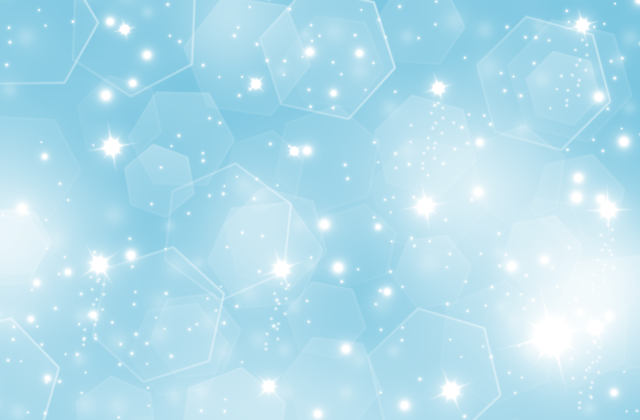
This background is drawn by a Shadertoy shader. Its source:

```glsl
vec3 hash3(vec2 p) {
    vec3 q = fract(p.xyx * vec3(.1031, .1030, .0973));
    q += dot(q, q.yxz + 33.33);
    return fract((q.xxy + q.yzz) * q.zyx);
}

float noise(vec2 p) {
    vec2 i = floor(p), f = fract(p);
    f = f * f * (3. - 2. * f);
    return mix(mix(hash3(i).x, hash3(i + vec2(1, 0)).x, f.x),
               mix(hash3(i + vec2(0, 1)).x, hash3(i + 1.).x, f.x), f.y);
}

float fbm(vec2 p) {
    return .55 * noise(p) + .3 * noise(p * 2.1 + 7.) + .15 * noise(p * 4.3 + 19.);
}

float screen(float base, float light) {
    return base + (1. - base) * clamp(light, 0., 1.);
}

float gauss(vec2 p, float radius) {
    return exp(-dot(p, p) / (radius * radius));
}

vec2 rotate(vec2 p, float a) {
    return mat2(cos(a), -sin(a), sin(a), cos(a)) * p;
}

float hexagon(vec2 p, float apothem) {
    const vec2 k = vec2(-.866, .5);
    p = abs(p);
    p -= 2. * min(dot(k, p), 0.) * k;
    p -= vec2(clamp(p.x, -.577 * apothem, .577 * apothem), apothem);
    return length(p) * sign(p.y);
}

// Glass plate: graded fill with a thin lit rim
float plate(vec2 p, float apothem, float angle, float fill, float rim) {
    float d = hexagon(rotate(p, angle), apothem - .006) - .006;
    float soft = max(.0025, 1. / iResolution.y);
    float inside = smoothstep(soft, -soft, d);
    float shade = .85 + .4 * p.y / apothem;
    float edge = exp(-pow((d + .003) / .0028, 2.));
    return inside * fill * shade + edge * rim * (.65 + .35 * p.x / apothem);
}

// Clustered soft dots, one per occupied cell
float dots(vec2 p, float cell, float radius, float density, float seed) {
    float light = 0.;
    vec2 id = floor(p / cell);
    for (int y = -1; y <= 1; y++)
    for (int x = -1; x <= 1; x++) {
        vec2 c = id + vec2(x, y);
        vec3 h = hash3(c + seed);
        float chance = density * smoothstep(.2, .75, noise(c * cell * 4. + seed));
        vec2 q = p - (c + .1 + .8 * h.xy) * cell;
        float r = radius * (.65 + .7 * fract(h.x * 17.));
        light += step(h.z, chance) * (gauss(q, r) + .3 * gauss(q, r * 2.2));
    }
    return light;
}

// White core with long and short crossed rays
float star(vec2 p, float size, float angle) {
    float light = 1.3 * gauss(p, size * .28) + .45 * gauss(p, size * .7);
    for (int i = 0; i < 4; i++) {
        vec2 q = abs(rotate(p, angle + float(i) * .7854));
        float reach = size * (i % 2 == 0 ? 1.1 : .65);
        float taper = max(1. - q.y / reach, 0.);
        light += .9 * taper * exp(-q.x / (.0008 + .0025 * taper));
    }
    return light;
}

void mainImage(out vec4 fragColor, in vec2 fragCoord) {
    vec2 p = fragCoord / iResolution.y;
    vec2 extent = vec2(iResolution.x / iResolution.y, 1);

    // Cloudy base, paler towards the bottom
    float light = -.09 + .34 * fbm(p * 2.6 + 3.) + .15 * (1. - p.y);

    // Broad mist
    light = screen(light, .72 * gauss(p - vec2(.0, .42), .22));
    light = screen(light, .62 * gauss(p - vec2(1.1, .57), .22));
    light = screen(light, .85 * gauss(p - vec2(1.42, .32), .23));
    light = screen(light, .45 * gauss(p - vec2(.62, .43), .18));
    light = screen(light, .45 * gauss((p - vec2(.65, .0)) * vec2(.4, 1), .2));
    light = screen(light, .35 * gauss(p - vec2(.55, .95), .13));

    // Overlapping hexagons on a jittered grid
    for (int i = 0; i < 40; i++) {
        vec2 cell = vec2(i % 8, i / 8);
        vec3 h = hash3(cell + 31.), g = hash3(cell + 83.);
        vec2 centre = (cell + h.xy * 1.2 - .1) * extent / vec2(8, 5);
        float bright = step(.86, g.y);
        float apothem = mix(.075 + .06 * h.z, .145, bright);
        float fill = .05 + .16 * g.x * g.x;
        light = screen(light, plate(p - centre, apothem, g.z * 1.05, fill, .06 + .32 * bright));
    }

    // Blurred bokeh, glowing dots and fine dust
    light = screen(light, .2 * dots(p, .11, .02, .8, 11.));
    light = screen(light, dots(p, .14, .0115, .95, 47.));
    light = screen(light, .8 * dots(p, .042, .0028, .42, 71.));

    // Stars, some shedding a winding trail
    for (int i = 0; i < 13; i++) {
        float n = float(i);
        vec3 h = hash3(vec2(n, 5.));
        vec2 q = p - fract(vec2(.755, .57) * n + vec2(.4, .8)) * extent;
        light = screen(light, star(q, .025 + .05 * h.x, h.y * .8));
        if (h.z > .55) for (int j = 0; j < 14; j++) {
            float t = float(j);
            vec2 drift = vec2(.016 * sin(t * 2.4) - .0002 * t * t, -.035 - .012 * t);
            light = screen(light, .75 * gauss(q - drift, .0035));
        }
    }
    vec2 flare = p - vec2(1.315, .2);
    light = screen(light, star(flare, .13, .25) + .3 * gauss(flare, .14));

    fragColor = vec4(mix(vec3(.44, .76, .87), vec3(1), light), 1);
}
```
